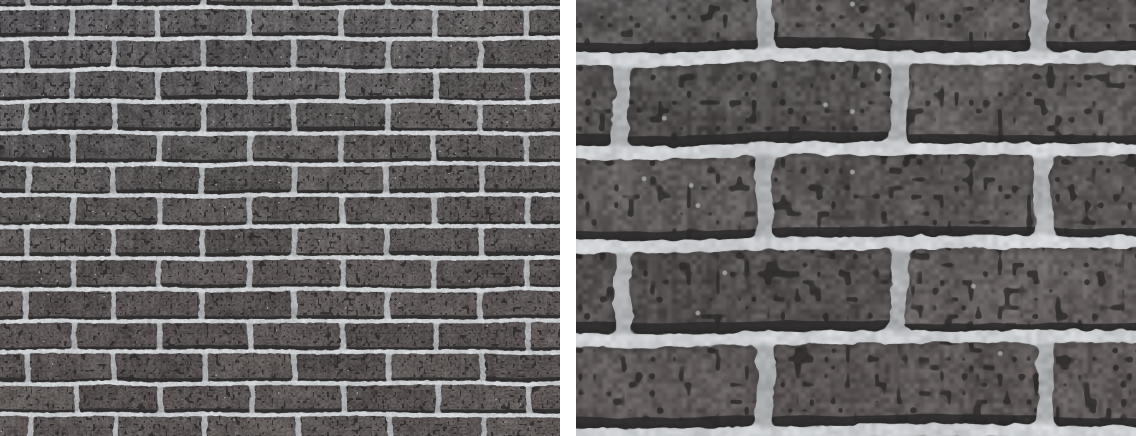
Left, the full canvas; right, a detail of the centre.
A Shadertoy shader for this texture:

```glsl
// Dark grey running-bond brick wall with pale mortar and shadowed brick edges

float hash(vec2 p) {
    return fract(sin(dot(p, vec2(127.1, 311.7))) * 43758.5453);
}

float noise(vec2 p) {
    vec2 i = floor(p), f = fract(p);
    f = f * f * (3.0 - 2.0 * f);
    return mix(mix(hash(i), hash(i + vec2(1, 0)), f.x),
               mix(hash(i + vec2(0, 1)), hash(i + vec2(1, 1)), f.x), f.y);
}

// Minimum of two distances with a slightly rounded corner
float roundMin(float a, float b) {
    float h = max(0.08 - abs(a - b), 0.0) / 0.08;
    return min(a, b) - h * h * 0.02;
}

vec3 brickColor(vec2 p, vec2 id) {
    float worn = (1.0 - smoothstep(0.0, 11.0, p.y)) * (1.0 - 0.035 * p.x);
    vec3 color = mix(vec3(0.352, 0.331, 0.327), vec3(0.368, 0.362, 0.370), worn);
    color *= 0.92 + 0.16 * hash(id + 3.7);

    // Fine grain, broad blotches and vertical weather streaks
    color += 0.13 * (noise(p * 19.0) - 0.5);
    color += 0.07 * (noise(p * vec2(2.5, 3.5) + 20.0) - 0.5);
    color += (0.03 + 0.08 * worn) * (noise(p * vec2(10.0, 1.3) + 50.0) - 0.5);

    // Dark pits
    float pits = smoothstep(0.70, 0.86, noise(p * vec2(13.0, 11.0) + 80.0));
    color = mix(color, vec3(0.15, 0.14, 0.14), 0.75 * pits);

    // Sparse pale chips
    vec2 cell = p * 14.0;
    float chip = step(0.994, hash(floor(cell) + 9.0));
    chip *= 1.0 - smoothstep(0.2, 0.5, length(fract(cell) - 0.5));
    return mix(color, vec3(0.70), 0.75 * chip);
}

void mainImage(out vec4 fragColor, in vec2 fragCoord) {
    // One unit is one course; y runs down from the top
    float unit = 13.907 / iResolution.y;
    float aa = 0.8 * unit;
    vec2 p = vec2(fragCoord.x, iResolution.y - fragCoord.y) * unit;

    // Courses sag a little and the bricks are not evenly spaced
    vec2 wall = p;
    wall.x += 0.18 * smoothstep(2.4, 4.2, p.x) * (1.0 - smoothstep(7.0, 16.5, p.x));
    wall.x -= 0.08 * smoothstep(10.0, 14.0, p.y);
    wall.y += 0.08 * (noise(p * vec2(0.6, 0.9)) - 0.5) - 0.233;

    float row = floor(wall.y);
    float down = fract(wall.y);
    float start = mod(row, 2.0) < 0.5 ? 2.34 : 0.87;
    float x = (wall.x - start) / 2.893;
    float jointId = floor(x + 0.5);
    float across = (x - jointId) * 2.893 - 0.09 * (hash(vec2(jointId, row)) - 0.5);
    across += 0.05 * (noise(p * vec2(1.0, 3.0) + 7.0) - 0.5);
    vec2 id = vec2(across < 0.0 ? jointId - 1.0 : jointId, row);

    // Distance into the brick from the ragged mortar edges
    float ragged = 0.055 * (noise(p * 8.0) - 0.5) + 0.02 * (noise(p * 21.0) - 0.5);
    float bed = min(down, 1.0 - down) - 0.068 + 0.7 * ragged;
    float joint = abs(across) - 0.088 + ragged;
    float inside = roundMin(bed, joint);

    // Brick face, dark at its lower edge
    vec3 brick = brickColor(p, id);
    float depth = 0.06 + 0.07 * hash(id + 31.0) + 0.02 * noise(p * vec2(5.0, 1.0));
    float shadow = 1.0 - smoothstep(depth - aa, depth + aa, 1.0 - down - 0.068);
    brick = mix(brick, vec3(0.17, 0.165, 0.165), 0.88 * shadow);
    brick *= 0.87 + 0.13 * smoothstep(0.0, 0.07, inside);

    // Mortar, brighter along the beds than in the upright joints
    vec3 mortar = mix(vec3(0.80, 0.81, 0.82), vec3(0.67, 0.68, 0.69),
                      smoothstep(-0.03, 0.05, bed));
    mortar += 0.10 * (noise(p * 17.0 + 40.0) - 0.5) + 0.08 * (noise(p * 3.0) - 0.5);

    vec3 color = mix(mortar, brick, smoothstep(-aa, aa, inside));
    fragColor = vec4(clamp(color, 0.0, 1.0), 1.0);
}
```
